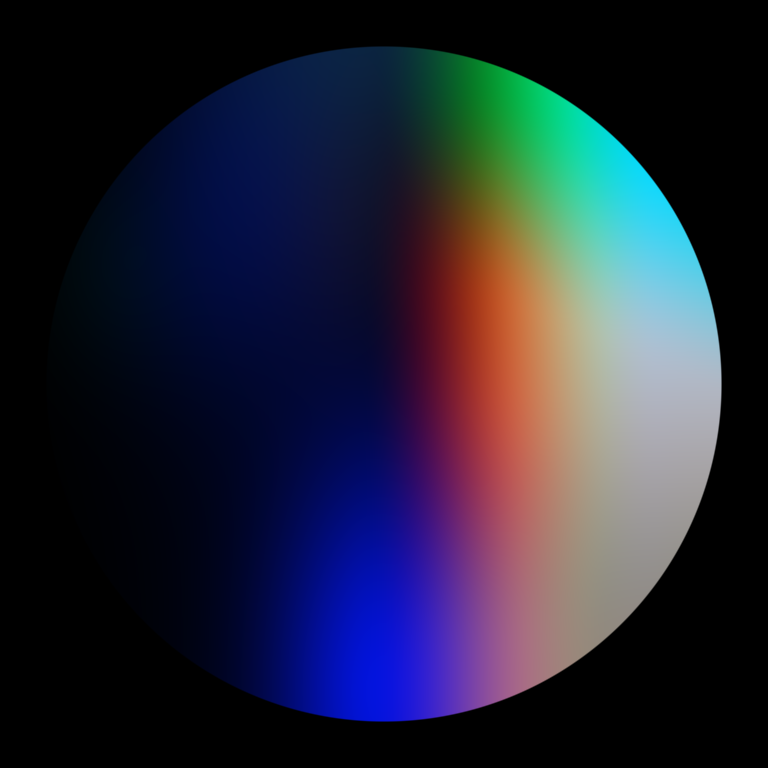
This background is drawn by a WebGL 1 fragment shader. Its source:

```glsl
precision highp float;

uniform vec2 u_resolution;

// Soft elliptical light, 1 at its center
float glow(vec2 p, vec2 center, vec2 size) {
  vec2 d = (p - center) / size;
  return exp(-dot(d, d));
}

// Each channel rises from left to right at its own place, like split light
vec3 dispersedLight(vec2 p) {
  float redShift = 0.01 * (1.0 - smoothstep(0.2, 0.5, p.y));
  float red = smoothstep(0.47, 0.68, p.x - redShift);
  red *= 0.8 - 0.11 * smoothstep(0.68, 0.8, p.x);
  red *= mix(0.82, 1.0, smoothstep(0.2, 0.5, p.y));
  red *= 1.0 - smoothstep(0.6, 0.9, p.y + 0.4 * max(p.x - 0.65, 0.0));

  float greenShift = 0.045 * smoothstep(0.6, 0.9, p.y)
                   + 0.03 * (1.0 - smoothstep(0.15, 0.4, p.y));
  float green = smoothstep(0.53, 0.8, p.x + greenShift);
  green *= mix(0.51, 0.84, smoothstep(0.1, 0.8, p.y));

  float blue = smoothstep(0.6, 0.86, p.x);
  blue *= mix(0.38, 0.97, smoothstep(0.05, 0.85, p.y));
  return vec3(red, green, blue);
}

// Dim lights over the dark half, and the strong blue one below
vec3 ambientLight(vec2 p) {
  float blueWidth = mix(0.145, 0.21, smoothstep(0.44, 0.56, p.x));
  vec3 light = vec3(0.0, 0.008, 0.035) * smoothstep(0.02, 0.3, p.x);
  light += vec3(0.01, 0.07, 0.84) * glow(p, vec2(0.5, 0.1), vec2(blueWidth, 0.31));
  light += vec3(0.0, 0.03, 0.22) * glow(p, vec2(0.31, 0.72), vec2(0.15, 0.26));
  light += vec3(0.04, 0.13, 0.19) * glow(p, vec2(0.48, 0.98), vec2(0.21, 0.2));
  light += vec3(0.05, 0.03, 0.03) * glow(p, vec2(0.46, 0.71), vec2(0.11, 0.16));
  light += vec3(0.0, 0.035, 0.025) * glow(p, vec2(0.14, 0.65), vec2(0.1, 0.14));
  return light;
}

void main() {
  float shortSide = min(u_resolution.x, u_resolution.y);
  vec2 p = (gl_FragCoord.xy - 0.5 * u_resolution) / shortSide + 0.5;

  // Disc with a smoothed rim on black
  float pixel = 1.0 / shortSide;
  float rim = length(p - 0.5) - 0.4395;
  float disc = 1.0 - smoothstep(-pixel, pixel, rim);

  vec3 color = dispersedLight(p) + ambientLight(p);
  gl_FragColor = vec4(clamp(color, 0.0, 1.0) * disc, 1.0);
}
```
